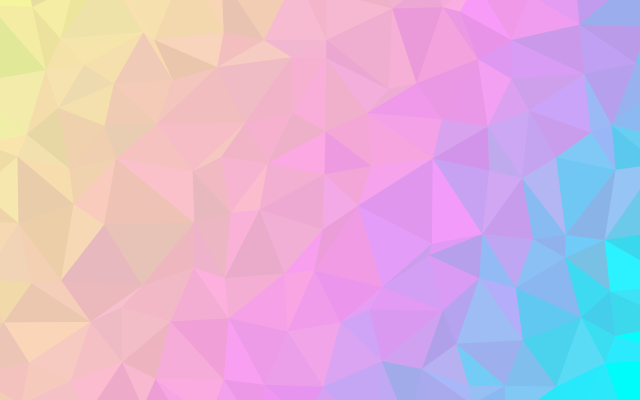
Give the GLSL for this background, as a Shadertoy shader.

```glsl
// Pastel low-poly mosaic: irregular triangles over a diagonal yellow-pink-cyan gradient.

const float ROWS = 8.0;                      // mesh cells along the height
const float JITTER = 0.86;                   // vertex scatter, in cells
const vec2 GRADIENT_AXIS = vec2(0.727, 0.273); // rightward and downward weights
const float TONE_SHIFT = 0.10;               // facet variation along the gradient
const float LIGHT_SHIFT = 0.07;              // facet variation in brightness
const float GREY_SHIFT = 0.16;               // strongest facet desaturation
const int STOPS = 11;
const vec3 PALETTE[STOPS] = vec3[STOPS](
    vec3(0.92, 0.95, 0.58),  // lemon
    vec3(0.95, 0.89, 0.64),
    vec3(0.95, 0.83, 0.68),
    vec3(0.95, 0.77, 0.73),  // peach
    vec3(0.96, 0.70, 0.80),
    vec3(0.96, 0.64, 0.86),  // pink
    vec3(0.94, 0.58, 0.95),  // magenta
    vec3(0.77, 0.62, 0.95),  // violet
    vec3(0.52, 0.74, 0.95),  // sky
    vec3(0.22, 0.86, 0.96),
    vec3(0.00, 1.00, 1.00)   // cyan
);

vec3 hash3(vec2 p) {
    vec3 q = fract(p.xyx * vec3(0.1031, 0.1030, 0.0973));
    q += dot(q, q.yxz + 33.33);
    return fract((q.xxy + q.yzz) * q.zyx);
}

float cross2(vec2 a, vec2 b) { return a.x * b.y - a.y * b.x; }

vec3 palette(float t) {
    float s = clamp(t, 0.0, 1.0) * float(STOPS - 1);
    int i = min(int(s), STOPS - 2);
    return mix(PALETTE[i], PALETTE[i + 1], s - float(i));
}

vec2 meshVertex(vec2 id) {
    return id + 0.5 + JITTER * (hash3(id + 17.0).xy - 0.5);
}

// Signed distance to the line a-b, positive on its left
float edgeDistance(vec2 p, vec2 a, vec2 b) {
    return cross2(b - a, p - a) / length(b - a);
}

// True when the diagonal a-c separates b from d
bool splitsQuad(vec2 a, vec2 b, vec2 c, vec2 d) {
    return cross2(c - a, b - a) < 0.0 && cross2(c - a, d - a) > 0.0;
}

vec3 facetColor(vec2 centre, vec2 seed) {
    vec2 uv = centre / ROWS * vec2(iResolution.y / iResolution.x, 1.0);
    vec3 rnd = hash3(seed);
    float t = dot(vec2(uv.x, 1.0 - uv.y), GRADIENT_AXIS);
    vec3 color = palette(t + TONE_SHIFT * (rnd.x - 0.5));
    color = mix(color, vec3(0.80), GREY_SHIFT * rnd.y * rnd.y);
    return color * (1.0 + LIGHT_SHIFT * (rnd.z - 0.5));
}

// Colour times coverage in rgb, coverage in alpha
vec4 facet(vec2 p, vec2 a, vec2 b, vec2 c, vec2 seed, float pixel) {
    float d = min(edgeDistance(p, a, b),
              min(edgeDistance(p, b, c), edgeDistance(p, c, a)));
    float coverage = clamp(d / pixel + 0.5, 0.0, 1.0);
    return coverage * vec4(facetColor((a + b + c) / 3.0, seed), 1.0);
}

void mainImage(out vec4 fragColor, in vec2 fragCoord) {
    float pixel = ROWS / iResolution.y;
    vec2 p = fragCoord * pixel;
    vec2 home = floor(p - 0.5);
    vec4 sum = vec4(0.0);

    // Every quad near the pixel, each cut along its shorter valid diagonal
    for (int y = -1; y <= 1; y++) {
        for (int x = -1; x <= 1; x++) {
            vec2 id = home + vec2(x, y);
            vec2 a = meshVertex(id);
            vec2 b = meshVertex(id + vec2(1, 0));
            vec2 c = meshVertex(id + vec2(1, 1));
            vec2 d = meshVertex(id + vec2(0, 1));
            bool cutAC = splitsQuad(a, b, c, d) &&
                (!splitsQuad(b, c, d, a) || distance(a, c) < distance(b, d));
            vec2 seed = id + 41.0;
            sum += facet(p, a, b, cutAC ? c : d, seed, pixel);
            sum += facet(p, cutAC ? a : b, c, d, seed + 73.5, pixel);
        }
    }
    fragColor = vec4(sum.rgb / max(sum.a, 0.001), 1.0);
}
```
